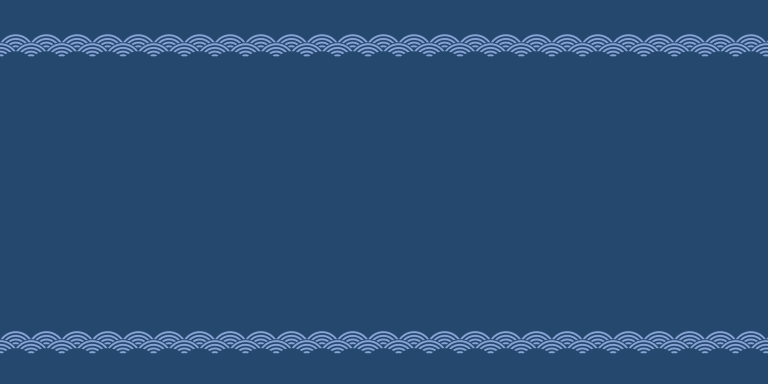
This background is drawn by a Shadertoy shader. Its source:

```glsl
// Two thin borders of overlapping wave scales on a flat deep blue field.
// Each border stacks two rows of concentric arcs; every row hides the one
// above it, and a third, undrawn row trims the lower edge into scallops.

const vec3 DEEP_BLUE = vec3(0.147, 0.286, 0.431);
const vec3 WAVE_BLUE = vec3(0.53, 0.64, 0.84);

// Layout in units of the canvas height
const float PERIOD = 0.07977;
const float FIRST_CREST_X = 0.0411;
const float UPPER_CREST_Y = 0.9107;
const float LOWER_CREST_Y = 0.1375;

// Scale shape in units of one period
const float RADIUS = 0.6;
const float ROW_PITCH = 0.293;
const float RING_STEP = 0.12;
const float RING_WIDTH = 0.063;
const float ROW_GAP = 0.033;
const float LAST_RING = 3.0;

// Smooth coverage of the region where the distance is negative
float coverage(float dist, float pixel) {
    return clamp(0.5 - dist / pixel, 0.0, 1.0);
}

// Distance to a row of repeated round-topped scales with crests at y = 0
float scaleRow(vec2 p) {
    float x = fract(p.x + 0.5) - 0.5;
    return length(vec2(x, max(p.y + RADIUS, 0.0))) - RADIUS;
}

// Evenly spaced arcs measured inward from the rim of a scale
float rings(float dist, float pixel) {
    float depth = -dist - 0.5 * RING_WIDTH;
    float index = clamp(round(depth / RING_STEP), 0.0, LAST_RING);
    return coverage(abs(depth - index * RING_STEP) - 0.5 * RING_WIDTH, pixel);
}

// Overlapping rows, drawn from the top one down
float waveBorder(vec2 uv, float crestY, float pixel) {
    vec2 p = (uv - vec2(FIRST_CREST_X, crestY)) / PERIOD;
    float ink = 0.0;
    for (int row = 0; row < 3; row++) {
        float r = float(row);
        float dist = scaleRow(p + vec2(0.5 * r, ROW_PITCH * r));
        ink *= 1.0 - coverage(dist - ROW_GAP, pixel);
        if (row < 2) ink = max(ink, rings(dist, pixel));
    }
    return ink;
}

void mainImage(out vec4 fragColor, in vec2 fragCoord) {
    vec2 uv = fragCoord / iResolution.y;
    float pixel = 1.0 / (iResolution.y * PERIOD);
    float ink = max(waveBorder(uv, UPPER_CREST_Y, pixel),
                    waveBorder(uv, LOWER_CREST_Y, pixel));
    fragColor = vec4(mix(DEEP_BLUE, WAVE_BLUE, ink), 1.0);
}
```
